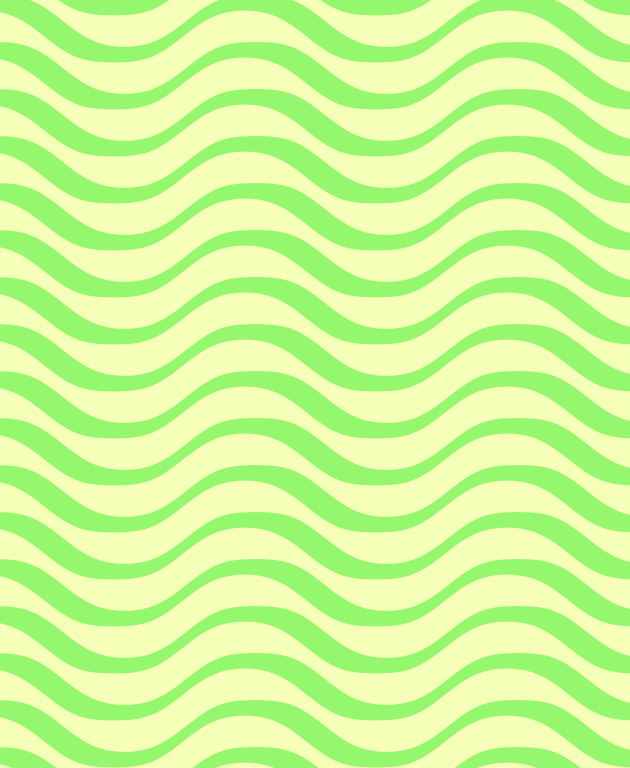
Reproduce this pattern procedurally as a Shadertoy shader.

```glsl
// Green wavy ribbons, thicker on falling slopes, stacked on pale cream.

// Lengths are fractions of the canvas height.
#define WAVELENGTH 0.3413
#define PITCH      0.0612
#define AMPLITUDE  0.0337
#define THICKNESS  0.0202
#define LEAN       0.0140
#define CREST_X    0.3328
#define TOP_MEAN_Y 0.9115
#define BROADEN    0.057
#define FLATTEN    0.065
#define CREAM vec3(0.96, 1.00, 0.72)
#define GREEN vec3(0.58, 0.97, 0.43)

const float TAU = 6.2831853;

// Rounded wave from -1 to 1 with broad, flattened crests
float waveProfile(float phase) {
    return (1.0 + FLATTEN) * cos(phase)
         - FLATTEN * cos(3.0 * phase)
         + BROADEN * (1.0 - cos(2.0 * phase));
}

// Signed vertical distance to the nearest ribbon, negative inside
float ribbonDistance(vec2 p) {
    float upperPhase = TAU * (p.x - CREST_X) / WAVELENGTH;
    float lowerPhase = upperPhase + TAU * LEAN / WAVELENGTH;

    // The lower edge is the upper one turned by half a turn and shifted left
    float upper = TOP_MEAN_Y + AMPLITUDE * waveProfile(upperPhase);
    float lower = TOP_MEAN_Y - THICKNESS
                - AMPLITUDE * waveProfile(lowerPhase + 0.5 * TAU);

    float middle = 0.5 * (upper + lower);
    float halfWidth = 0.5 * (upper - lower);
    float offset = mod(p.y - middle + 0.5 * PITCH, PITCH) - 0.5 * PITCH;
    return abs(offset) - halfWidth;
}

void mainImage(out vec4 fragColor, in vec2 fragCoord) {
    vec2 p = fragCoord / iResolution.y;
    float pixel = 1.0 / iResolution.y;

    // Blend across one pixel at each edge
    float coverage = clamp(0.5 - ribbonDistance(p) / pixel, 0.0, 1.0);
    fragColor = vec4(mix(CREAM, GREEN, coverage), 1.0);
}
```
